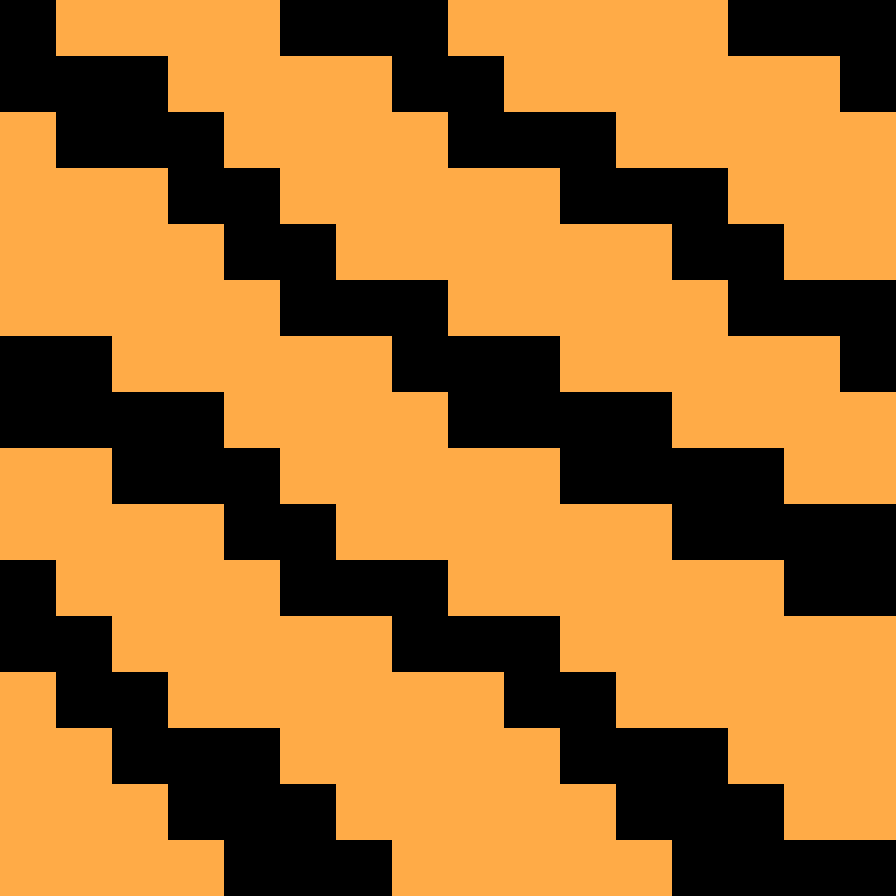
This pattern is drawn by a WebGL 2 fragment shader. Its source:

```glsl
#version 300 es
precision highp float;
// Stepped black tiger stripes running diagonally over orange, on a coarse square grid.

#define CELLS 16.0
#define SLOPE 1.5
#define LEFT_START 5.6
#define RIGHT_START 8.4
#define ORANGE vec3(1.0, 0.67, 0.28)
#define BLACK vec3(0.0)

uniform vec2 u_resolution;
out vec4 fragColor;

// Linear rise from a to the peak and fall to b, zero outside.
float tent(float n, float a, float peak, float b, float height) {
  return height * max(0.0, min((n - a) / (peak - a), (b - n) / (b - peak)));
}

// Columns where the stripe begins and ends on its n-th row; it closes after two tiles.
float leftEdge(float n) {
  float bulge = max(tent(n, 0.0, 12.0, 16.0, 1.5),
                max(tent(n, 16.0, 19.0, 25.0, 1.0),
                    tent(n, 20.5, 27.0, 32.0, 2.15)));
  return floor(LEFT_START + SLOPE * n + bulge);
}

float rightEdge(float n) {
  float bulge = max(tent(n, 1.5, 7.0, 15.0, 1.25),
                max(tent(n, 1.0, 15.0, 22.0, 1.57),
                    tent(n, 19.5, 25.0, 33.0, 2.3)));
  return floor(RIGHT_START + SLOPE * n + bulge);
}

// 1 in a black cell, 0 in an orange one.
float stripeCell(vec2 cell) {
  float row = mod(CELLS - 1.0 - cell.y, CELLS);
  float ink = 0.0;
  // The stripe crosses every row of the tile twice.
  for (int pass = 0; pass < 2; pass++) {
    float n = row + CELLS * float(pass);
    float left = leftEdge(n);
    float offset = mod(cell.x - left, CELLS);
    ink = max(ink, step(offset + 0.5, rightEdge(n) - left));
  }
  return ink;
}

void main() {
  vec2 p = CELLS * gl_FragCoord.xy / u_resolution.y;
  float pixel = CELLS / u_resolution.y;

  // Blend the four cells around the nearest grid corner over one pixel.
  vec2 corner = floor(p + 0.5);
  vec2 blend = clamp((p - corner) / pixel + 0.5, 0.0, 1.0);
  float below = mix(stripeCell(corner - 1.0), stripeCell(corner - vec2(0.0, 1.0)), blend.x);
  float above = mix(stripeCell(corner - vec2(1.0, 0.0)), stripeCell(corner), blend.x);

  fragColor = vec4(mix(ORANGE, BLACK, mix(below, above, blend.y)), 1.0);
}
```
